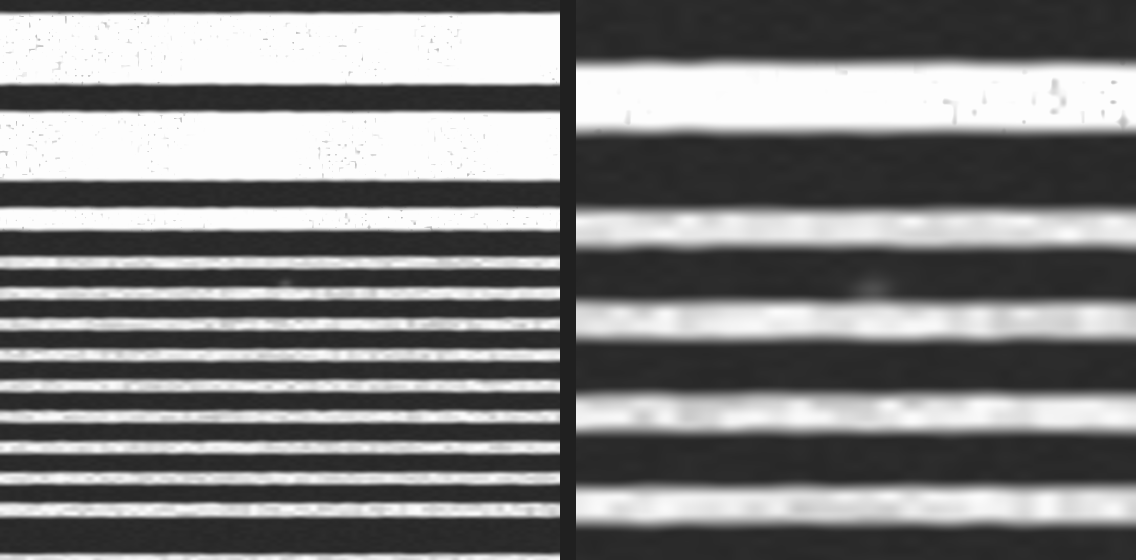
Left, the full canvas; right, a detail of the centre.
A WebGL 2 fragment shader for this pattern:

```glsl
#version 300 es
precision highp float;
// Worn horizontal stripes: broad pale bands above a run of fine pale lines on dark ink.

uniform vec2 u_resolution;
out vec4 outColor;

// Colours
const vec3 INK = vec3(0.163);
const vec3 PAPER = vec3(0.992);

// Broad bands: centre height and half width, in canvas units
const vec2 BAND_TOP = vec2(0.9128, 0.0638);
const vec2 BAND_SECOND = vec2(0.7390, 0.0618);
const vec2 BAND_THIRD = vec2(0.6088, 0.0202);
const vec2 BAND_LAST = vec2(0.0892, 0.0122);
const vec2 BAND_FLOOR = vec2(0.0000, 0.0102);

// Evenly spaced fine lines, counted downwards
const int LINE_COUNT = 8;
const float LINE_TOP = 0.5308;
const float LINE_PITCH = 0.0550;
const float LINE_HALF = 0.0103;

// Edges and wear
const float EDGE_SOFT = 0.0062;
const float WOBBLE = 0.0016;
const float SPECK_CELLS = 170.0;
const float SPECK_DEPTH = 0.26;
const float MOTTLE_DEPTH = 0.24;
const float INK_GRAIN = 0.022;
const vec2 SMUDGE_AT = vec2(0.510, 0.494);
const vec2 SMUDGE_SIZE = vec2(0.013, 0.008);
const float SMUDGE_LIGHT = 0.14;

// Integer hash of a lattice cell, from 0 to 1
float hash(vec2 cell) {
    uvec2 q = uvec2(ivec2(cell)) * uvec2(1597u, 3812u);
    uint n = (q.x ^ q.y) * 74761u;
    n = (n ^ (n >> 15)) * 48271u;
    n = (n ^ (n >> 13)) * 69621u;
    return float((n ^ (n >> 16)) & 65535u) / 65535.0;
}

float valueNoise(vec2 p) {
    vec2 cell = floor(p);
    vec2 f = fract(p);
    f = f * f * (3.0 - 2.0 * f);
    float low = mix(hash(cell), hash(cell + vec2(1, 0)), f.x);
    float high = mix(hash(cell + vec2(0, 1)), hash(cell + vec2(1, 1)), f.x);
    return mix(low, high, f.y);
}

// Coverage of a soft-edged horizontal band
float bandMask(float y, vec2 band) {
    float d = abs(y - band.x) - band.y;
    float soft = max(EDGE_SOFT, 0.7 / u_resolution.y);
    return 1.0 - smoothstep(-soft, soft, d);
}

void main() {
    vec2 uv = gl_FragCoord.xy / u_resolution;

    // Slightly uneven edges
    float y = uv.y + WOBBLE * (valueNoise(uv * vec2(45.0, 60.0)) - 0.5);

    // Broad bands
    float broad = max(bandMask(y, BAND_TOP), bandMask(y, BAND_SECOND));
    broad = max(broad, bandMask(y, BAND_THIRD));

    // Fine lines, with the wider one and the sliver at the foot
    float fine = max(bandMask(y, BAND_LAST), bandMask(y, BAND_FLOOR));
    for (int i = 0; i < LINE_COUNT; i++) {
        float centre = LINE_TOP - float(i) * LINE_PITCH;
        fine = max(fine, bandMask(y, vec2(centre, LINE_HALF)));
    }

    // Sparse specks gathered in patches, and mottling along the fine lines
    float patches = smoothstep(0.35, 0.8, valueNoise(uv * 14.0 + 31.0));
    float specks = smoothstep(0.80, 1.0, valueNoise(uv * SPECK_CELLS + 7.0));
    float mottle = valueNoise(uv * vec2(75.0, 110.0) + 53.0);
    mottle *= mix(0.45, 1.0, valueNoise(uv * vec2(16.0, 40.0) + 11.0));
    float wear = SPECK_DEPTH * specks * patches * broad + MOTTLE_DEPTH * mottle * fine;

    // Ink with faint grain and one pale smudge
    float grain = INK_GRAIN * (valueNoise(uv * vec2(90.0, 180.0) + 97.0) - 0.4);
    vec2 s = (uv - SMUDGE_AT) / SMUDGE_SIZE;
    vec3 ink = INK + grain + SMUDGE_LIGHT * exp(-dot(s, s));

    vec3 colour = mix(ink, PAPER * (1.0 - wear), max(broad, fine));
    outColor = vec4(colour, 1.0);
}
```
